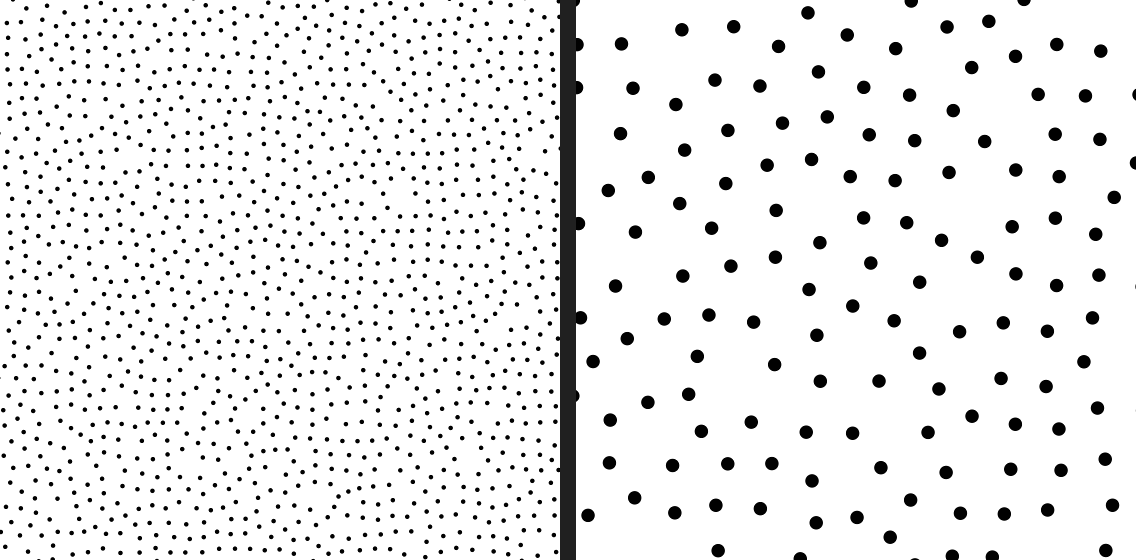
Left: the whole. Right: its middle third, enlarged.
A Shadertoy shader for this pattern:

```glsl
// Small black dots scattered evenly but irregularly on white (blue noise).
// Each grid cell owns one random point; neighbouring points then push each
// other apart for a few passes, computed on the patch around the pixel.

const int SIDE = 11;              // patch width in cells
const int PASSES = 4;             // each pass trims one cell off every side
const float CELLS = 34.8;         // grid cells across the canvas
const float DOT_RADIUS = 0.139;   // in cells
const float SPACING = 1.0;        // points closer than this repel, in cells

// Random point in the unit square for an integer cell
vec2 hashPoint(ivec2 cell) {
    uvec2 v = uvec2(cell + 1000) * 1664525u + 1013904223u;
    v.x += v.y * 1664525u;
    v.y += v.x * 1664525u;
    v ^= v >> 16u;
    v.x += v.y * 1664525u;
    v.y += v.x * 1664525u;
    v ^= v >> 16u;
    return vec2(v & 65535u) / 65536.0;
}

void mainImage(out vec4 fragColor, in vec2 fragCoord) {
    float canvas = min(iResolution.x, iResolution.y);
    vec2 position = fragCoord / canvas * CELLS;
    ivec2 home = ivec2(floor(position));
    vec2 local = position - vec2(home);

    // One random point per cell, relative to the home cell
    vec2 points[SIDE * SIDE];
    for (int k = 0; k < SIDE * SIDE; k++) {
        ivec2 offset = ivec2(k % SIDE, k / SIDE) - SIDE / 2;
        points[k] = vec2(offset) + hashPoint(home + offset);
    }

    // Repulsion; results move one slot down-left, so no unread value is lost
    for (int pass = 0; pass < PASSES; pass++) {
        int last = SIDE - 2 * pass - 2;
        for (int y = 1; y <= last; y++)
        for (int x = 1; x <= last; x++) {
            vec2 point = points[y * SIDE + x];
            vec2 push = vec2(0.0);
            for (int j = -1; j <= 1; j++)
            for (int i = -1; i <= 1; i++) {
                vec2 away = point - points[(y + j) * SIDE + x + i];
                float gap = max(length(away), 0.0001);
                push += away / gap * max(SPACING - gap, 0.0);
            }
            points[(y - 1) * SIDE + x - 1] = point + 0.35 * push;
        }
    }

    // Distance to the nearest of the 3 by 3 settled points
    float nearest = 10.0;
    for (int y = 0; y < 3; y++)
    for (int x = 0; x < 3; x++)
        nearest = min(nearest, distance(local, points[y * SIDE + x]));

    // Smooth edge about one pixel wide
    float pixel = CELLS / canvas;
    float paper = clamp((nearest - DOT_RADIUS) / (0.9 * pixel) + 0.5, 0.0, 1.0);
    fragColor = vec4(vec3(mix(0.005, 1.0, paper)), 1.0);
}
```
